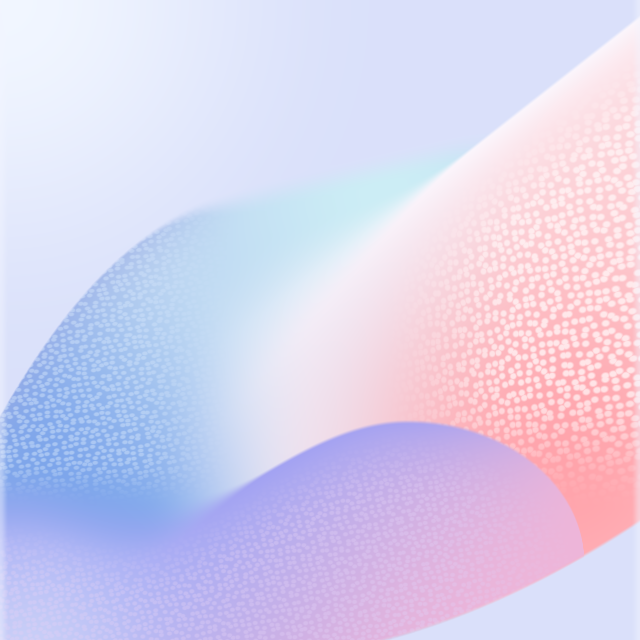
This background is drawn by a three.js fragment shader. Its source:

```glsl
varying vec2 vUv;

vec2 hash2(vec2 p) {
  vec2 k = vec2(dot(p, vec2(127.1, 311.7)), dot(p, vec2(269.5, 183.3)));
  return fract(sin(k) * 43758.5453);
}

// Distance to the nearest jittered cell centre
float cellDistance(vec2 p) {
  vec2 cell = floor(p);
  vec2 local = fract(p);
  float nearest = 4.0;
  for (int j = -1; j <= 1; j++) {
    for (int i = -1; i <= 1; i++) {
      vec2 offset = vec2(float(i), float(j));
      vec2 centre = offset + 0.5 + 0.65 * (hash2(cell + offset) - 0.5);
      nearest = min(nearest, length(centre - local));
    }
  }
  return nearest;
}

float dots(vec2 p, float radius) {
  return 1.0 - smoothstep(radius - 0.16, radius + 0.16, cellDistance(p));
}

float glow(vec2 p, vec2 centre, float radius) {
  vec2 d = (p - centre) / radius;
  return exp(-dot(d, d));
}

float fill(float depth, float softness) {
  return smoothstep(-softness, softness, depth);
}

float fadeOut(float a, float b, float x) {
  return 1.0 - smoothstep(a, b, x);
}

// Edge heights across the canvas
float sheetEdge(float x) {
  float arch = 0.349 + 1.75 * x - 2.3 * x * x;
  float slope = 0.688 + 0.235 * (x - 0.39);
  return mix(arch, slope, smoothstep(0.28, 0.38, x));
}

float ribbonTop(float x) {
  return 0.974 - 0.785 * (1.0 - x);
}

float ribbonBottom(float x) {
  float d = min(1.0 - x, 0.6);
  return 0.186 - 0.66 * d + 0.49 * d * d;
}

float waveEdge(float x) {
  float d = x - 0.638;
  float left = 0.25 * (1.0 - exp(-d * d / 0.13));
  float right = 0.22 * (1.0 - sqrt(max(0.0, 1.0 - d * d / 0.0756)));
  return 0.341 - (d < 0.0 ? left : right) + 0.1 * fadeOut(0.0, 0.3, x);
}

vec3 backdrop(vec2 p) {
  float reach = smoothstep(0.0, 0.6, length(p - vec2(0.0, 1.0)));
  return mix(vec3(0.945, 0.965, 1.0), vec3(0.855, 0.88, 0.98), reach);
}

vec3 sheetColor(vec2 p, float depth) {
  float lift = smoothstep(0.08, 0.42, 0.6 * (p.x + p.y - 0.2));
  vec3 color = mix(vec3(0.49, 0.65, 0.92), vec3(0.75, 0.85, 0.95), lift);
  color = mix(color, vec3(0.80, 0.93, 0.96), glow(p, vec2(0.6, 0.7), 0.22));
  float rim = exp(-max(depth, 0.0) / 0.06) * fadeOut(0.2, 0.4, p.x);
  color = mix(color, vec3(0.62, 0.68, 0.90), 0.6 * rim);
  float area = fadeOut(0.2, 0.38, p.x) * smoothstep(0.21, 0.29, p.y);
  vec2 grid = vec2(p.x * 82.0 + p.y * 18.0, p.y * 118.0 - p.x * 20.0);
  return mix(color, vec3(0.82, 0.89, 0.98), 0.5 * area * dots(grid, 0.36));
}

vec3 ribbonColor(vec2 p, float depth) {
  vec3 color = mix(vec3(0.92, 0.92, 0.975), vec3(0.99, 0.82, 0.84), smoothstep(0.5, 0.88, p.x));
  color = mix(color, vec3(1.0, 0.64, 0.67), glow(p, vec2(0.88, 0.27), 0.3));
  color = mix(color, vec3(0.985, 0.965, 0.99), exp(-max(depth, 0.0) / 0.1));
  float area = smoothstep(0.59, 0.82, p.x) * smoothstep(0.2, 0.42, p.y);
  area *= smoothstep(0.03, 0.18, depth);
  vec2 grid = vec2(p.x * (170.0 - 57.0 * p.x) + p.y * 12.0, p.y * 76.0 - p.x * 16.0);
  return mix(color, vec3(1.0, 0.955, 0.96), 0.8 * area * dots(grid, 0.38));
}

vec3 waveColor(vec2 p, float depth) {
  float warmth = smoothstep(0.2, 0.95, p.x + 0.8 * (0.2 - p.y));
  vec3 color = mix(vec3(0.64, 0.67, 0.96), vec3(0.93, 0.71, 0.85), warmth);
  float rim = exp(-max(depth, 0.0) / 0.05) * fadeOut(0.62, 0.9, p.x);
  color = mix(color, vec3(0.62, 0.62, 0.95), 0.75 * rim);
  color = mix(color, vec3(0.84, 0.86, 0.97), 0.75 * glow(p, vec2(0.04, -0.04), 0.2));
  float area = smoothstep(0.01, 0.12, depth) * fadeOut(0.65, 0.95, p.x);
  vec2 grid = vec2(p.x * 92.0 + p.y * 24.0, p.y * 112.0 - p.x * 24.0);
  return mix(color, vec3(0.88, 0.81, 0.96), 0.38 * area * dots(grid, 0.36));
}

void main() {
  vec2 p = vUv;
  vec3 color = backdrop(p);

  // Blue sheet
  float depth = sheetEdge(p.x) - p.y;
  float softness = mix(0.004, 0.025, smoothstep(0.2, 0.42, p.x));
  float body = fill(p.y - ribbonBottom(p.x), 0.004);
  color = mix(color, sheetColor(p, depth), fill(depth, softness) * body * fadeOut(0.7, 0.8, p.x));

  // Pink ribbon
  depth = ribbonTop(p.x) - p.y;
  softness = mix(0.14, 0.004, smoothstep(0.3, 0.74, p.x));
  float ribbon = fill(depth, softness) * smoothstep(0.22, 0.5, p.x) * body;
  color = mix(color, ribbonColor(p, depth), ribbon);

  // Violet wave
  depth = waveEdge(p.x) - p.y;
  softness = mix(0.07, 0.004, smoothstep(0.15, 0.42, p.x));
  color = mix(color, waveColor(p, depth), fill(depth, softness) * body);

  // Pale side borders
  float border = fadeOut(0.0, 0.014, min(p.x, 1.0 - p.x));
  gl_FragColor = vec4(mix(color, vec3(0.95, 0.96, 1.0), 0.45 * border), 1.0);
}
```
